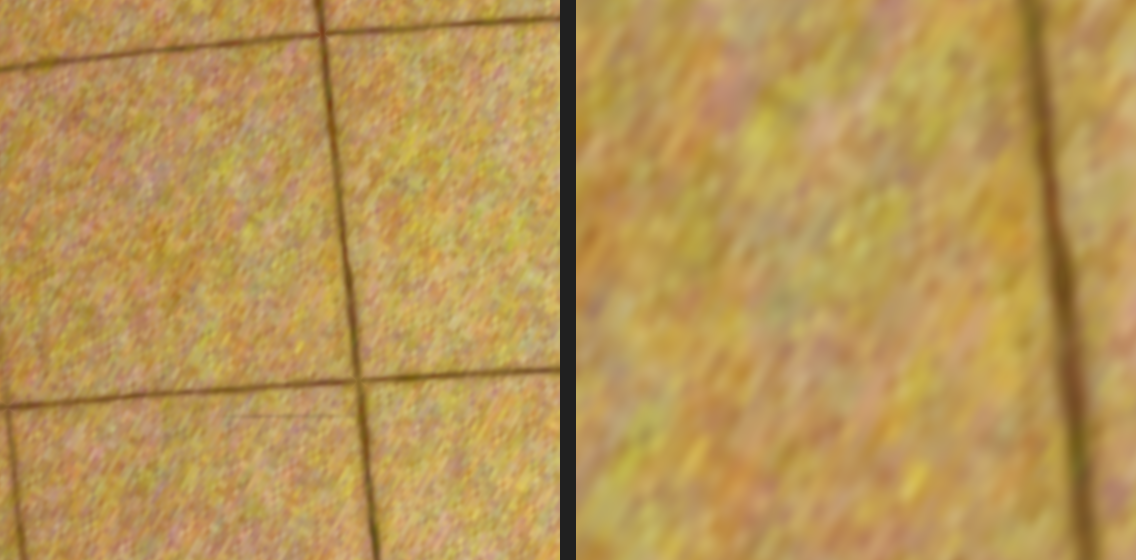
Left: the whole. Right: its middle third, enlarged.
A Shadertoy shader for this texture:

```glsl
// Close view of large ochre paving tiles with thin brown joints, seen askew.
// Bent grid coordinates place the joints; slanted value noise in three
// independent channels gives the mottled pink, olive and yellow grain.

// Integer hash: three random values in 0..1 for each lattice point
vec3 hash3(ivec2 cell, int seed) {
    uvec3 v = uvec3(ivec3(cell, seed)) * 1664525u + 1013904223u;
    v.x += v.y * v.z; v.y += v.z * v.x; v.z += v.x * v.y;
    v ^= v >> 16u;
    v.x += v.y * v.z; v.y += v.z * v.x; v.z += v.x * v.y;
    return vec3(v >> 8u) / 16777216.0;
}

// Smooth value noise, three channels centred on zero
vec3 noise3(vec2 p, int seed) {
    ivec2 i = ivec2(floor(p));
    vec2 f = fract(p);
    f = f * f * (3.0 - 2.0 * f);
    vec3 low = mix(hash3(i, seed), hash3(i + ivec2(1, 0), seed), f.x);
    vec3 high = mix(hash3(i + ivec2(0, 1), seed), hash3(i + ivec2(1, 1), seed), f.x);
    return mix(low, high, f.y) - 0.5;
}

// Soft joint profile: blurred core with a faint wider shadow
float joint(float dist, float halfWidth) {
    float d = dist / halfWidth;
    return 0.85 * exp(-d * d) + 0.15 * exp(-0.12 * d * d);
}

void mainImage(out vec4 fragColor, in vec2 fragCoord) {
    vec2 uv = fragCoord / iResolution.xy;
    vec2 p = uv + 0.003 * noise3(uv * 14.0, 1).xy + 0.002 * noise3(uv * 45.0, 2).xy;

    // Tile coordinates: rising, slightly curved rows and leaning columns
    float rowBase = 0.271 + p.x * (0.0906 - 0.0216 * p.x);
    float rowSpan = 0.605 + p.x * (0.0384 - 0.0164 * p.x);
    const float columnSpan = 0.631;
    vec2 tile = vec2((p.x - 0.673 + 0.104 * p.y) / columnSpan, (p.y - rowBase) / rowSpan);
    vec2 gap = (tile - round(tile)) * vec2(columnSpan, rowSpan);

    // Mottling stretched along a steep diagonal, from broad stains to grain
    vec2 slant = vec2(dot(uv, vec2(0.87, -0.5)), dot(uv, vec2(0.5, 0.87)));
    vec3 stain = noise3(uv * 7.0, 3);
    vec3 blotch = noise3(slant * vec2(32.0, 20.0), 4);
    vec3 fleck = noise3(slant * vec2(64.0, 38.0) + 9.3, 5);
    vec3 grain = noise3(slant * vec2(125.0, 80.0) + 4.7, 6);
    vec3 mottle = 0.2 * stain + 0.5 * blotch + 0.5 * fleck + 0.3 * grain;

    // Stone: warmer and darker at upper left, paler toward the right
    float light = smoothstep(-0.2, 1.2, uv.x - 0.3 * (uv.y - 0.5));
    vec3 color = mix(vec3(0.705, 0.545, 0.315), vec3(0.785, 0.665, 0.395), light);
    color += 0.015 * (hash3(ivec2(floor(tile)), 7) - 0.5);
    color += mottle.x * vec3(-0.06, 0.12, -0.03);
    color += mottle.y * vec3(0.03, 0.01, -0.26);
    color += mottle.z * vec3(0.08, 0.07, 0.05);
    color += (grain.x + 0.5 * fleck.z) * vec3(0.09, 0.09, 0.085);

    // Joints: uneven strength and width, tinted by the same mottling
    float wear = 1.0 + 0.35 * noise3(uv * 18.0, 8).x + 0.3 * fleck.y;
    float strength = 0.82 + 0.35 * noise3(uv * 22.0, 9).y + 0.25 * fleck.x;
    float upright = joint(gap.x, 0.0088 * wear) * mix(0.75, 1.0, smoothstep(0.1, 0.5, uv.x));
    upright *= 1.0 - 0.6 * smoothstep(0.26, 0.34, uv.y) * (1.0 - smoothstep(0.1, 0.2, uv.x));
    float level = joint(gap.y, 0.0075 * wear) * 0.85;
    vec3 jointColor = vec3(0.43, 0.28, 0.09) + mottle * vec3(0.16, 0.16, 0.14);
    color = mix(color, jointColor, clamp(max(upright, level) * strength, 0.0, 1.0));

    // Faint scratch beneath the lower row joint
    float scratch = exp(-pow((p.y - 0.257) / 0.005, 2.0));
    scratch *= smoothstep(0.36, 0.45, p.x) * (1.0 - smoothstep(0.58, 0.64, p.x));
    color *= 1.0 - 0.1 * scratch;

    fragColor = vec4(clamp(color, 0.0, 1.0), 1.0);
}
```
